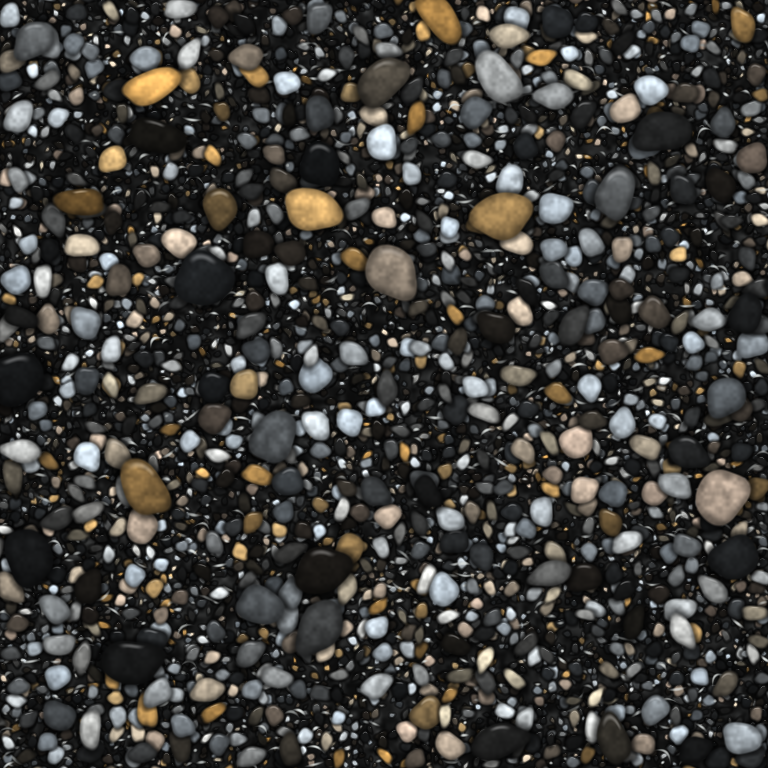
A Shadertoy shader for this texture:

```glsl
// Wet beach gravel: rounded pebbles of several sizes on dark, glinting grit.
// Each size is a jittered grid of wobbly ellipses, painted from fine to coarse
// with a contact shadow, rounded shading, mottling and a wet highlight.

#define EDGE_SOFTNESS 0.0017
#define GROUND_TONE 0.045
#define DARK_TONE 0.085
#define LIGHT_TONE 0.90
#define OCHRE_SHARE 0.075
#define WARM_SHARE 0.36
#define SHADOW_STRENGTH 0.55
#define GLINT_CELLS 62.0
#define GLINT_SHARE 0.30

const float TAU = 6.2831853;

vec4 hash4(vec2 p) {
    vec4 h = fract(p.xyxy * vec4(0.1031, 0.1030, 0.0973, 0.1099));
    h += dot(h, h.wzxy + 33.33);
    return fract((h.xxyz + h.yzzw) * h.zywx);
}

float noise(vec2 p) {
    vec2 i = floor(p), f = fract(p);
    f = f * f * (3.0 - 2.0 * f);
    float low = mix(hash4(i).x, hash4(i + vec2(1, 0)).x, f.x);
    float high = mix(hash4(i + vec2(0, 1)).x, hash4(i + vec2(1, 1)).x, f.x);
    return mix(low, high, f.y);
}

mat2 turn(float angle) {
    float c = cos(angle), s = sin(angle);
    return mat2(c, s, -s, c);
}

float softEdge() {
    return max(EDGE_SOFTNESS, 0.7 / iResolution.y);
}

// Mineral colour: mostly cool grey, some warm grey, a little ochre.
vec3 stoneColor(float tone, float kind, float variety) {
    vec3 cool = mix(vec3(1.0, 1.0, 0.98), vec3(0.93, 1.0, 1.06), variety);
    vec3 warm = mix(vec3(1.05, 1.0, 0.87), vec3(1.10, 0.98, 0.88), variety);
    vec3 ochre = mix(vec3(1.25, 0.95, 0.52), vec3(1.15, 0.98, 0.70), variety);
    if (kind < OCHRE_SHARE) return ochre * (0.25 + 0.6 * tone);
    return tone * (kind < WARM_SHARE ? warm : cool);
}

// One size of pebble; a larger darkness exponent gives fewer light stones.
void scatterPebbles(inout vec3 col, vec2 uv, float cells, float share,
                    float darkness, float seed) {
    vec2 p = uv * cells, home = floor(p);
    float soft = softEdge();
    for (int y = -1; y <= 1; y++)
    for (int x = -1; x <= 1; x++) {
        vec2 cell = home + vec2(x, y);
        vec4 form = hash4(cell + seed);
        vec4 look = hash4(cell + seed + 57.0);
        if (form.x > share) continue;

        // Outline
        vec2 offset = p - cell - 0.5 - 0.6 * (look.xy - 0.5);
        vec2 radii = mix(0.27, 0.5, form.z) * vec2(1.1, mix(0.56, 1.0, form.w));
        vec2 q = turn(TAU * form.y) * offset / radii;
        float angle = atan(q.y, q.x);
        float wobble = 1.0 + 0.06 * sin(3.0 * angle + TAU * look.x)
                           + 0.04 * sin(4.0 * angle + TAU * look.y);
        float r = length(q) / wobble;
        float dist = (r - 1.0) * radii.y / cells;

        // Surface
        float patches = noise(uv * 5.0 + 3.0);
        float level = pow(look.z, darkness * mix(1.3, 0.75, patches));
        float tone = mix(DARK_TONE, LIGHT_TONE, level);
        vec3 stone = stoneColor(tone, look.w, form.w);
        float upward = offset.y / max(length(offset), 0.001);
        float shade = 1.02 + 0.16 * r * upward;
        shade *= mix(1.0, 0.60, smoothstep(0.55, 1.05, r));
        float mottle = 0.6 * noise(uv * 95.0 + seed) + 0.4 * noise(uv * 210.0);
        stone *= shade * (0.76 + 0.48 * mottle);

        // Wet arc near the upper rim, clearest on dark stones
        float arc = smoothstep(0.16, 0.0, abs(r - 0.78));
        arc *= smoothstep(0.72, 1.0, upward) * step(0.5, form.y);
        stone += 0.30 * arc * (1.0 - tone);

        float shadow = smoothstep(0.10 / cells + soft, 0.0, dist);
        col *= 1.0 - SHADOW_STRENGTH * shadow;
        col = mix(col, stone, smoothstep(soft, -soft, dist));
    }
}

// Short curved reflections on the wet grit, lying nearly level.
void scatterGlints(inout vec3 col, vec2 uv) {
    vec2 p = uv * GLINT_CELLS, home = floor(p);
    for (int y = -1; y <= 1; y++)
    for (int x = -1; x <= 1; x++) {
        vec2 cell = home + vec2(x, y);
        vec4 form = hash4(cell + 311.0);
        vec4 look = hash4(cell + 367.0);
        if (form.x > GLINT_SHARE) continue;
        vec2 q = turn(1.4 * (form.y - 0.5)) * (p - cell - 0.2 - 0.6 * look.xy);
        q.y += (look.w - 0.3) * 1.6 * q.x * q.x;
        vec2 radii = vec2(mix(0.09, 0.42, form.z * form.z), mix(0.06, 0.10, form.w));
        float dist = (length(q / radii) - 1.0) * radii.y / GLINT_CELLS;
        float cover = smoothstep(softEdge(), -0.6 * softEdge(), dist);
        col = mix(col, vec3(0.86, 0.88, 0.87), cover * mix(0.4, 1.0, look.z));
    }
}

void mainImage(out vec4 fragColor, in vec2 fragCoord) {
    vec2 uv = fragCoord / iResolution.y;

    // Dark grit
    float grain = noise(uv * 130.0) * noise(uv * 61.0 + 9.0);
    vec3 col = vec3(0.98, 1.0, 1.0) * (GROUND_TONE + 0.20 * grain);

    // Pebbles, fine to coarse
    scatterPebbles(col, uv, 105.0, 0.55, 3.2, 11.0);
    scatterPebbles(col, uv, 62.0, 0.60, 2.8, 83.0);
    scatterGlints(col, uv);
    scatterPebbles(col, uv, 37.0, 0.58, 1.6, 149.0);
    scatterPebbles(col, uv, 23.0, 0.50, 1.15, 211.0);
    scatterPebbles(col, uv, 13.0, 0.24, 2.6, 277.0);

    fragColor = vec4(clamp(col, 0.0, 1.0), 1.0);
}
```
